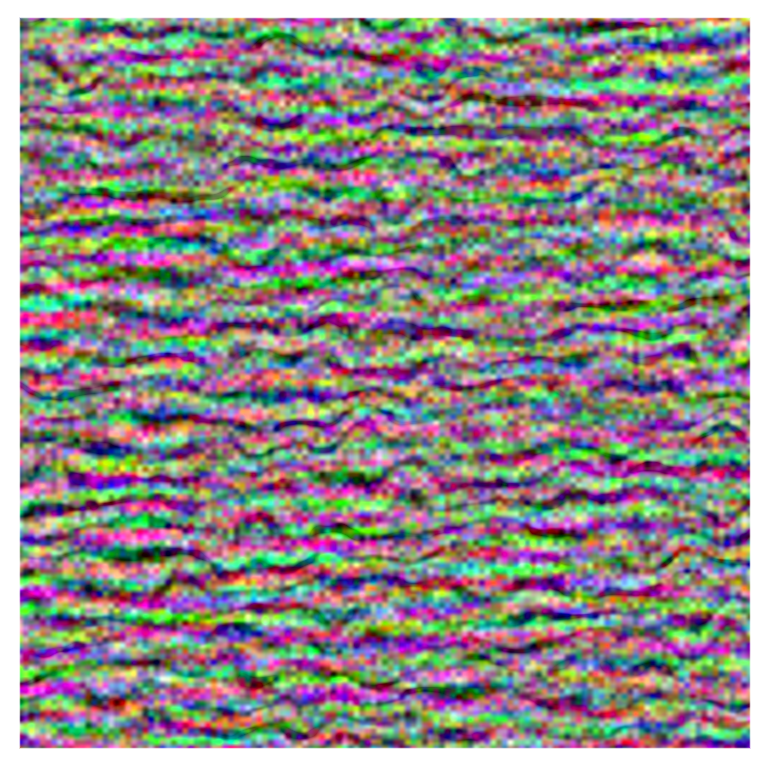
Write a three.js fragment shader that draws this texture.

```glsl
// Wavy rows of green, pink and purple grain with dark furrows in a white margin.
varying vec2 vUv;

vec3 hash3(vec2 p) {
  vec3 q = fract(p.xyx * vec3(0.1031, 0.1030, 0.0973));
  q += dot(q, q.yxz + 33.33);
  return fract((q.xxy + q.yzz) * q.zyx);
}

// Smoothly joined random colours on a grid, centred on zero
vec3 grain(vec2 p) {
  vec2 cell = floor(p);
  vec2 t = smoothstep(0.0, 1.0, fract(p));
  vec3 low = mix(hash3(cell), hash3(cell + vec2(1.0, 0.0)), t.x);
  vec3 high = mix(hash3(cell + vec2(0.0, 1.0)), hash3(cell + 1.0), t.x);
  return mix(low, high, t.y) - 0.5;
}

// Layered, nearly level sine waves: one independent ripple field per channel
vec3 ripples(vec2 p, float seed) {
  vec3 sum = vec3(0.0);
  for (int i = 0; i < 8; i++) {
    vec2 id = vec2(float(i) * 7.0 + 3.0, seed);
    vec3 across = 10.0 * (hash3(id) - 0.5);
    vec3 up = 13.0 + 18.0 * hash3(id + 51.0);
    vec3 phase = hash3(id + 97.0);
    sum += sin(6.2832 * (across * p.x + up * p.y + phase));
  }
  return sum * 0.5;
}

// Unbroken rows, bent by layered sines
float rows(vec2 p) {
  float phase = 6.2832 * 26.0 * p.y;
  for (int i = 0; i < 6; i++) {
    float n = float(i);
    vec3 h = hash3(vec2(n * 5.0 + 2.0, 17.0));
    float wave = (1.5 + 2.1 * n + h.x) * p.x + 14.0 * (h.y - 0.5) * p.y + h.z;
    phase += 1.6 * inversesqrt(n + 1.0) * sin(6.2832 * wave);
  }
  return sin(phase);
}

void main() {
  vec2 p = (vUv - 0.026) / 0.9505;

  // Small ragged shifts roughen the outline of every row
  vec3 streak = grain(p * vec2(52.0, 118.0) + 211.0);
  vec2 bent = p + vec2(0.0, 0.007 * streak.z);

  // Purple furrows, narrower than the light crests between them
  float shade = 0.8 * rows(bent) + 0.3 * ripples(bent, 29.0).x;
  float furrow = pow(clamp(0.5 - 0.5 * shade, 0.0, 1.0), 2.5);
  vec3 color = vec3(0.62, 0.61, 0.55) - furrow * vec3(0.33, 0.43, 0.22);

  // Crest tints: green against pink, with weaker red and blue of their own
  vec3 tint = ripples(bent, 11.0);
  color += tint.y * vec3(-0.06, 0.16, -0.05);
  color += vec3(tint.x, 0.0, tint.z) * 0.11;

  // Fine square grain and short level streaks
  color += 0.58 * grain(p * 128.0 + 5.0);
  color += 0.26 * streak;
  color = clamp(color, 0.0, 1.0);

  // White margin
  vec2 edge = abs(p - 0.5);
  float inside = 1.0 - smoothstep(0.4985, 0.5015, max(edge.x, edge.y));
  gl_FragColor = vec4(mix(vec3(1.0), color, inside), 1.0);
}
```
